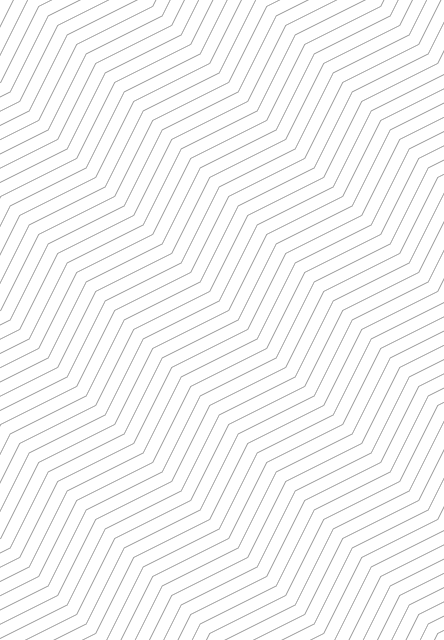
Reproduce this pattern procedurally as a Shadertoy shader.

```glsl
// Thin grey zigzag lines climbing diagonally across a white ground.

const vec3  GROUND     = vec3(1.0);
const vec3  INK        = vec3(0.48);
const float STEP       = 0.02969;  // diagonal line step, in canvas heights
const float LINE_WIDTH = 0.00108;  // in canvas heights
const float PERIOD     = 12.0;     // zigzag length across the diagonal, in steps
const float RISE       = 2.0;      // zigzag depth along the diagonal, in steps
const float FOLD_PHASE = 10.3;     // position of an outer fold, in steps
const float LINE_PHASE = 0.375;    // position of the first line, in steps
const float SOFTNESS   = 1.1;      // edge filter width, in pixels

// Triangle wave: 0 at each outer fold, 1 halfway between folds
float triangleWave(float x) {
    float halfPeriod = 0.5 * PERIOD;
    return abs(mod(x + halfPeriod, PERIOD) - halfPeriod) / halfPeriod;
}

// Distance to the nearest zigzag line, in canvas heights
float zigzagDistance(vec2 p) {
    float along  = (p.x + p.y) / STEP;
    float across = (p.y - p.x) / STEP;
    float level  = along - RISE * triangleWave(across - FOLD_PHASE);
    float slope  = RISE / (0.5 * PERIOD);
    float gradientLength = sqrt(2.0 * (1.0 + slope * slope));
    float offset = fract(level - LINE_PHASE + 0.5) - 0.5;
    return abs(offset) * STEP / gradientLength;
}

// Share of the edge filter that a line covers
float lineCoverage(float dist, float filterWidth) {
    float reach = 0.5 * filterWidth;
    float inner = clamp(dist - 0.5 * LINE_WIDTH, -reach, reach);
    float outer = clamp(dist + 0.5 * LINE_WIDTH, -reach, reach);
    return (outer - inner) / filterWidth;
}

void mainImage(out vec4 fragColor, in vec2 fragCoord) {
    // Measure from the top left corner, y downwards
    vec2 p = vec2(fragCoord.x, iResolution.y - fragCoord.y) / iResolution.y;
    float coverage = lineCoverage(zigzagDistance(p), SOFTNESS / iResolution.y);
    fragColor = vec4(mix(GROUND, INK, coverage), 1.0);
}
```
